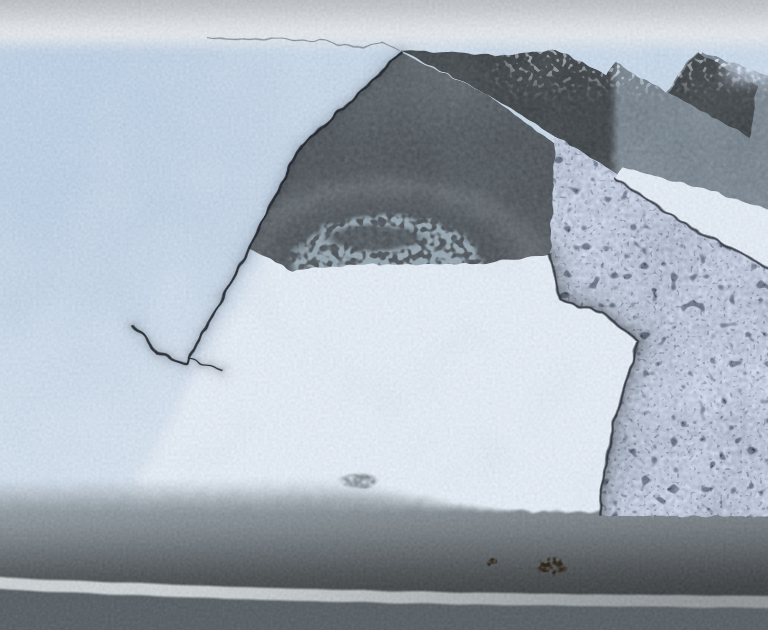
Write a Shadertoy shader that draws this texture.

```glsl
// Flaking paint on a rounded metal panel: pale paint torn open over dark primer,
// a speckled undercoat, curled flaps, fine cracks and a shaded lower fold.
// Torn areas are polygon distance fields; gradient noise adds wear and grain.

// One unit is a hundredth of the canvas height.
const vec3 PAINT_BLUE = vec3(.74, .81, .885);
const vec3 PAINT_WHITE = vec3(.88, .91, .945);
const vec3 UNDERCOAT = vec3(.74, .78, .85);
const vec3 PRIMER_DARK = vec3(.285, .305, .32);
const vec3 PRIMER_MID = vec3(.40, .43, .455);
const vec3 PRIMER_PALE = vec3(.49, .535, .575);
const vec3 FOLD_DARK = vec3(.28, .295, .305);
const vec3 FOLD_LIGHT = vec3(.53, .565, .59);
const vec3 INK = vec3(.12, .14, .17);
const vec3 RUST = vec3(.20, .16, .11);
const float WEAR = .55;
const float GRAIN = .045;

const vec2 PRIMER[10] = vec2[](vec2(63.7, 91.7), vec2(55.7, 83.9), vec2(47.8, 76.9),
    vec2(39.5, 60.5), vec2(46.5, 57), vec2(57.3, 58), vec2(76.4, 58.1),
    vec2(87.3, 59.6), vec2(88.1, 77), vec2(77.5, 84.9));
const vec2 STRIP[10] = vec2[](vec2(63.7, 92), vec2(79.6, 91.2), vec2(88.5, 92),
    vec2(96.3, 88.1), vec2(97.6, 90.1), vec2(105.6, 85.4), vec2(110.7, 92),
    vec2(126, 86.5), vec2(126, 55.4), vec2(77.5, 84.9));
const vec2 BARE[10] = vec2[](vec2(88.1, 78.4), vec2(126, 55.2), vec2(126, 18),
    vec2(95.2, 18.1), vec2(95.9, 25.2), vec2(97.5, 33.1), vec2(101.4, 45.9),
    vec2(95.5, 50.3), vec2(88.9, 52.5), vec2(87.3, 59.6));
// Six corners of the curled flap, then four of the dark chip.
const vec2 CHIPS[10] = vec2[](vec2(98.7, 73.4), vec2(111.5, 70.1), vec2(126, 65.5),
    vec2(126, 55.4), vec2(110, 63.7), vec2(97.6, 71.7),
    vec2(106, 85.4), vec2(110.7, 91.7), vec2(120.2, 86.5), vec2(119, 78.2));
// Long crack, then the lifted rim at the top.
const vec2 CRACKS[10] = vec2[](vec2(47.8, 76.9), vec2(39.5, 60.5), vec2(29.5, 42.2),
    vec2(25, 44), vec2(21.2, 48.3),
    vec2(33, 94), vec2(50.5, 93.6), vec2(57.5, 92.4), vec2(60.5, 93.4), vec2(63.7, 91.8));

vec2 gradientAt(vec2 cell) {
    vec3 h = fract(cell.xyx * vec3(.1031, .1030, .0973));
    h += dot(h, h.yzx + 33.33);
    return fract((h.xx + h.yz) * h.zy) * 2. - 1.;
}
float noise(vec2 p) {
    vec2 i = floor(p), f = p - i, u = f * f * (3. - 2. * f), e = vec2(1, 0);
    return mix(mix(dot(gradientAt(i), f), dot(gradientAt(i + e), f - e), u.x),
        mix(dot(gradientAt(i + e.yx), f - e.yx), dot(gradientAt(i + 1.), f - 1.), u.x), u.y);
}
float segment(vec2 p, vec2 a, vec2 b) {
    vec2 e = b - a;
    return length(p - a - e * clamp(dot(p - a, e) / dot(e, e), 0., 1.));
}
float path(vec2 p, vec2 v[10], int first, int last) {
    float d = 1e3;
    for (int i = first; i < last; i++) d = min(d, segment(p, v[i], v[i + 1]));
    return d;
}
float polygon(vec2 p, vec2 v[10], int first, int count) {
    float d = 1e3, side = 1.;
    for (int i = 0; i < count; i++) {
        vec2 a = v[first + i], b = v[first + (i + 1) % count];
        d = min(d, segment(p, a, b));
        if ((a.y > p.y) != (b.y > p.y) && p.x < a.x + (b.x - a.x) * (p.y - a.y) / (b.y - a.y))
            side = -side;
    }
    return d * side;
}
float fill(float d, float px) { return clamp(.5 - d / px, 0., 1.); }
float blob(vec2 p, vec2 c, vec2 r) { return 1. - smoothstep(.6, 1., length((p - c) / r)); }

void mainImage(out vec4 fragColor, in vec2 fragCoord) {
    float px = 100. / iResolution.y;
    vec2 p = fragCoord * px, q = p + WEAR * vec2(noise(p * .55), noise(p * .55 + 40.));
    float cloud = noise(p * .09) + .5 * noise(p * .2), fine = noise(p * 1.3);

    // Paint, brighter on the lifted sheet and on the top rim.
    float sheet = smoothstep(-3., 5., dot(p - CRACKS[1], vec2(.87, -.49)));
    float light = .55 - .55 * smoothstep(25., 75., p.y) + .3 * smoothstep(5., 70., p.x);
    light = max(light, sheet * (1. - smoothstep(62., 75., p.y)));
    vec3 col = mix(PAINT_BLUE, PAINT_WHITE, clamp(light + cloud * .2, 0., 1.));
    vec3 rim = vec3(.88, .895, .91) - .15 * smoothstep(94., 101., p.y);
    col = mix(col, rim, smoothstep(91., 95., p.y));

    // Lower fold, soft on the left and torn on the right.
    float reach = smoothstep(50., 85., p.x), soft = mix(3.4, .35, reach);
    vec3 fold = mix(FOLD_DARK, FOLD_LIGHT, smoothstep(5., 20., p.y)) * (1.08 - p.x * .0013);
    col = mix(fold, col, smoothstep(-soft, soft, q.y - mix(21.4, 18.8, reach)));

    // Speckled undercoat, shaded along the torn sheet.
    float tear = path(q, BARE, 3, 9);
    vec3 under = UNDERCOAT + .13 * fine + .08 * cloud;
    under -= .3 * smoothstep(.18, .42, noise(p * .65)) + .15 * smoothstep(.15, .4, noise(p * 1.9));
    col = mix(col, under * (1. - .35 * exp(-tear * .7)), fill(polygon(q, BARE, 0, 10), px));

    // Main primer patch with a pale dome of residue.
    float r = length((p - vec2(61.5, 57)) / vec2(16, 9.2)) + .12 * noise(p * .4);
    float hollow = blob(q, vec2(59.5, 62.2), vec2(9, 2.5));
    float residue = (1. - smoothstep(.9, 1.03, r)) * (1. - .9 * hollow);
    residue *= smoothstep(-.22, .12, noise(p * .95) + .5 * fine);
    vec3 primer = mix(PRIMER_DARK, PRIMER_MID, .5 + .25 * cloud + .4 * smoothstep(76., 90., p.y));
    primer += .06 * exp(-25. * (r - 1.45) * (r - 1.45)) + .05 * fine;
    primer = mix(primer, vec3(.66, .73, .78), residue * .8);
    col = mix(col, primer, fill(polygon(q, PRIMER, 0, 10), px));

    // Upper primer strip, its dark chip and its curled flap.
    vec3 band = mix(PRIMER_DARK, PRIMER_PALE, smoothstep(96.5, 98.5, q.x));
    band = mix(band, PRIMER_DARK, fill(polygon(q, CHIPS, 6, 4), px)) + .05 * (cloud + fine);
    band += .3 * smoothstep(.08, .25, fine) * smoothstep(83., 91., p.y) * smoothstep(76., 84., p.x);
    float dust = smoothstep(113., 118., p.x) * smoothstep(85., 89., p.y);
    band = mix(band, UNDERCOAT + .25 * fine, dust * .8);
    col = mix(col, band, fill(polygon(q, STRIP, 0, 10), px));
    col = mix(col, PAINT_WHITE, fill(polygon(q, CHIPS, 0, 6), px));

    // Dark cracks and torn rims.
    float crack = min(path(q, CRACKS, 0, 4), path(q, PRIMER, 0, 3));
    crack = min(crack, segment(q, vec2(30.2, 43), vec2(35.3, 41.2)) + .08);
    float ink = max(fill(crack - .22, px * 1.5), .3 * exp(-crack * 1.4));
    ink = max(ink, .85 * fill(min(tear, path(q, CHIPS, 3, 5)) - .18, px * 1.5));
    ink = max(ink, .55 * fill(path(q, CRACKS, 5, 9) - .08, px * 1.5));
    col = mix(col, INK, ink * .9);

    // Bright ridge above a dark sill.
    float ridge = p.y - 4. - 3.5 * exp(-p.x / 60.) + .2 * noise(p * .2);
    col = mix(col, PRIMER_MID * .9, fill(ridge, px));
    vec3 gleam = vec3(.79, .81, .82) - .22 * smoothstep(20., 120., p.x);
    col = mix(col, gleam, 1. - smoothstep(.65, 1.25, abs(ridge)));

    // Scuff, rust and grain.
    col = mix(col, FOLD_LIGHT, blob(q, vec2(57, 23.7), vec2(3.4, 1.5)) * (.7 + fine));
    float rust = max(blob(q, vec2(87.6, 10), vec2(2.8, 1.9)), blob(q, vec2(78.2, 10.7), vec2(1)));
    col = mix(col, RUST, rust * smoothstep(-.15, .2, fine));
    fragColor = vec4(clamp(col + GRAIN * noise(p * 2.1), 0., 1.), 1);
}
```
